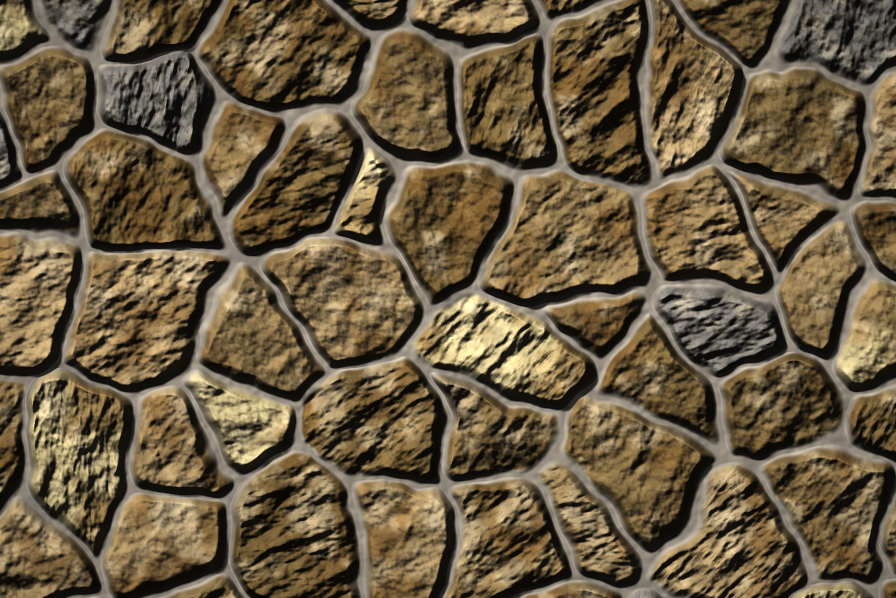
Give the GLSL for this texture, as a WebGL 2 fragment shader.

```glsl
#version 300 es
precision highp float;
// Rubble stone wall: craggy brown, tan and grey stones in thin mortar under raking light.

uniform vec2 u_resolution;
out vec4 fragColor;

const float STONES_PER_HEIGHT = 5.5;
const vec3 LIGHT = normalize(vec3(-0.45, 0.62, 0.68));

struct Stone {
    vec2 id;      // grid cell owning the stone
    vec2 offset;  // vector from the point to the stone centre
    float edge;   // rounded distance to the joint
};

vec2 hash2(vec2 p) {
    vec3 q = fract(p.xyx * vec3(0.1031, 0.1030, 0.0973));
    q += dot(q, q.yzx + 33.33);
    return fract((q.xx + q.yz) * q.zy);
}

float noise(vec2 p) {
    vec2 i = floor(p), f = fract(p);
    f = f * f * (3.0 - 2.0 * f);
    float low = mix(hash2(i).x, hash2(i + vec2(1, 0)).x, f.x);
    float high = mix(hash2(i + vec2(0, 1)).x, hash2(i + vec2(1, 1)).x, f.x);
    return mix(low, high, f.y);
}

float fbm(vec2 p) {
    float sum = 0.0, amp = 0.5;
    for (int i = 0; i < 4; i++) {
        sum += amp * noise(p);
        p = mat2(1.9, 0.5, -0.5, 1.9) * p + 7.3;
        amp *= 0.52;
    }
    return sum;
}

vec2 rotate(vec2 p, float angle) {
    float c = cos(angle), s = sin(angle);
    return vec2(c * p.x + s * p.y, c * p.y - s * p.x);
}

float smoothMin(float a, float b, float k) {
    float h = max(k - abs(a - b), 0.0) / k;
    return min(a, b) - h * h * k * 0.25;
}

vec2 seedOffset(vec2 cell, vec2 p) {
    return cell + 0.06 + 0.88 * hash2(cell) - p;
}

float seedWeight(vec2 cell) {
    return 0.28 * hash2(cell + 91.7).x;
}

// Weighted Voronoi cell: varied stone sizes with straight, rounded sides
Stone findStone(vec2 p) {
    vec2 base = floor(p);
    Stone s = Stone(base, vec2(0), 1.0);
    float best = 1e3;
    for (int k = 0; k < 25; k++) {
        vec2 cell = base + vec2(k % 5 - 2, k / 5 - 2);
        vec2 r = seedOffset(cell, p);
        float power = dot(r, r) - seedWeight(cell);
        if (power < best) { best = power; s.id = cell; s.offset = r; }
    }
    for (int k = 0; k < 25; k++) {
        vec2 cell = base + vec2(k % 5 - 2, k / 5 - 2);
        if (cell == s.id) continue;
        vec2 r = seedOffset(cell, p);
        float border = (dot(r, r) - seedWeight(cell) - best) / (2.0 * length(r - s.offset));
        s.edge = smoothMin(s.edge, border, 0.08);
    }
    return s;
}

// Split rock layers, each stone with its own bedding direction and depth
float strata(vec2 p, vec2 id) {
    vec2 rnd = hash2(id + 37.1);
    vec2 g = rotate(p, mix(0.2, 1.4, rnd.x)) * vec2(2.8, mix(3.5, 8.0, rnd.y * rnd.y));
    float layers = fbm(g + id * 17.0) - 0.47;
    float grit = fbm(p * 9.0 + id * 3.0) - 0.47;
    return mix(0.16, 0.34, rnd.y) * layers + 0.07 * grit;
}

float relief(vec2 p, out Stone s) {
    vec2 warp = vec2(noise(p * 1.7), noise(p * 1.7 + 40.0)) - 0.5;
    vec2 chips = vec2(noise(p * 6.0 + 9.0), noise(p * 6.0 + 60.0)) - 0.5;
    s = findStone(p + 0.2 * warp + 0.06 * chips);
    vec2 rnd = hash2(s.id + 13.7);
    float body = smoothstep(0.015, 0.11, s.edge);
    float tilt = dot(s.offset, rnd - 0.5) * 0.35;
    float face = 0.14 + 0.07 * rnd.x + tilt + strata(p, s.id);
    return body * face + 0.008 * noise(p * 18.0);
}

vec3 stoneColour(vec2 p, vec2 id) {
    vec2 pick = hash2(id + 71.3);
    vec3 colour = mix(vec3(0.37, 0.29, 0.16), vec3(0.64, 0.53, 0.36), pick.y);
    colour = mix(colour, vec3(0.76, 0.68, 0.47), step(0.8, pick.x));
    colour = mix(colour, vec3(0.43, 0.41, 0.38), step(pick.x, 0.14));
    float stain = smoothstep(0.42, 0.66, fbm(p * 2.3 + id * 3.0));
    float bleach = smoothstep(0.46, 0.7, fbm(p * 4.0 - id * 5.0));
    float rusty = step(0.14, pick.x);
    colour = mix(colour, vec3(0.39, 0.27, 0.13), 0.65 * stain * rusty);
    colour = mix(colour, vec3(0.80, 0.72, 0.57), 0.5 * bleach);
    return colour * (0.68 + 0.7 * fbm(p * 7.0 + id));
}

void main() {
    vec2 uv = gl_FragCoord.xy / u_resolution;
    vec2 p = gl_FragCoord.xy / u_resolution.y * STONES_PER_HEIGHT + 20.0;

    // Surface slope
    Stone stone, other;
    float h = relief(p, stone);
    float e = 0.022;
    vec2 slope = vec2(relief(p + vec2(e, 0), other), relief(p + vec2(0, e), other)) - h;
    vec3 normal = normalize(vec3(-slope / e, 1.0));

    // Short cast shadows into the joints
    float blocked = 0.0;
    for (int i = 1; i <= 3; i++) {
        float reach = 0.035 * float(i);
        float blocker = relief(p + normalize(LIGHT.xy) * reach, other);
        blocked = max(blocked, blocker - h - reach * 1.2);
    }
    float shadow = smoothstep(0.0, 0.11, blocked);

    // Materials and shading
    vec3 mortar = vec3(0.60, 0.56, 0.50) * (0.88 + 0.24 * noise(p * 9.0));
    vec3 colour = mix(mortar, stoneColour(p, stone.id), smoothstep(0.03, 0.065, stone.edge));
    float diffuse = max(dot(normal, LIGHT), 0.0) * (1.0 - 0.85 * shadow);
    colour *= 0.1 + 1.36 * diffuse;
    colour *= 1.06 - 0.5 * dot(uv - 0.5, uv - 0.5);
    colour = 1.08 * colour / (1.0 + 0.22 * colour);
    fragColor = vec4(clamp(colour, 0.0, 1.0), 1.0);
}
```
